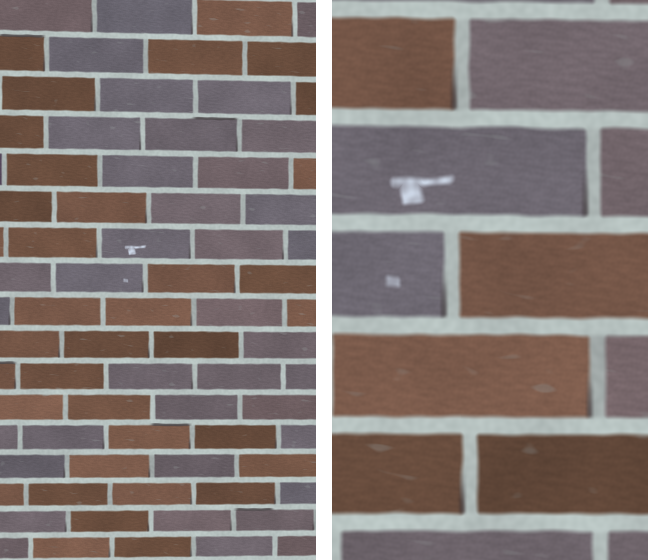
Left, the full canvas; right, a detail of the centre.
Write a Shadertoy shader that draws this texture.

```glsl
#define FIRST_BED 0.0651      // depth of the first full bed joint
#define COURSE_HEIGHT 0.0720  // course height at that joint
#define COURSE_SHRINK 0.00085 // quadratic loss of height going down
#define BRICK_PITCH 0.179     // brick spacing in the top course
#define PITCH_SHRINK 0.0021   // spacing lost per course
#define CENTER_X 0.346        // joint on which the courses converge
#define TILT 0.025            // slope of the top courses
#define JOINT vec2(0.0046, 0.0053) // half widths of the joints
#define SOFTNESS 0.0021
#define WOBBLE 0.0013
#define GRAIN 0.075

const vec3 MORTAR = vec3(0.75, 0.80, 0.79);
const vec3 DIRTY_MORTAR = vec3(0.57, 0.59, 0.59);
const vec3 BROWN = vec3(0.40, 0.295, 0.235);
const vec3 RUSSET = vec3(0.48, 0.355, 0.295);
const vec3 MAUVE = vec3(0.45, 0.385, 0.395);
const vec3 SLATE = vec3(0.405, 0.395, 0.435);
const vec3 VIOLET = vec3(0.31, 0.26, 0.33);
const vec3 SHADOW = vec3(0.22, 0.19, 0.20);
const vec3 PAINT = vec3(0.80, 0.84, 0.90);

float hash(vec2 p) {
    vec3 q = fract(p.xyx * vec3(0.1031, 0.1030, 0.0973));
    q += dot(q, q.yzx + 33.33);
    return fract((q.x + q.y) * q.z);
}

vec2 gradient(vec2 cell) {
    float angle = 6.2832 * hash(cell);
    return vec2(cos(angle), sin(angle));
}

float noise(vec2 p) {
    vec2 i = floor(p), f = fract(p), e = vec2(1, 0);
    vec2 w = f * f * f * (f * (f * 6.0 - 15.0) + 10.0);
    float low = mix(dot(gradient(i), f), dot(gradient(i + e), f - e), w.x);
    float high = mix(dot(gradient(i + e.yx), f - e.yx), dot(gradient(i + 1.0), f - 1.0), w.x);
    return mix(low, high, w.y);
}

float boxDistance(vec2 p, vec2 halfSize, float radius) {
    vec2 d = abs(p) - halfSize + radius;
    return length(max(d, 0.0)) + min(max(d.x, d.y), 0.0) - radius;
}

vec3 brickColor(vec2 id) {
    float kind = hash(id + vec2(41.0, 17.0));
    float shade = hash(id + vec2(73.0, 59.0));
    // Brown bricks become more common in the lower courses
    float mauveLimit = mix(0.58, 0.36, smoothstep(8.0, 16.0, id.y));
    vec3 color = mix(BROWN, RUSSET, smoothstep(0.35, 0.9, shade));
    if (kind < mauveLimit) color = mix(MAUVE, SLATE, shade);
    if (kind < 0.06) color = VIOLET;
    return color * mix(0.94, 1.06, hash(id + vec2(11.0, 97.0)));
}

void mainImage(out vec4 fragColor, in vec2 fragCoord) {
    vec2 p = fragCoord / iResolution.y;
    p.y = 1.0 - p.y;
    float soft = max(SOFTNESS, 1.0 / iResolution.y);

    // Courses: invert the quadratic spacing, after removing the tilt
    float depth = p.y - TILT * (1.0 - p.y / 0.73) * (p.x - 0.281);
    float height = sqrt(max(COURSE_HEIGHT * COURSE_HEIGHT
        - 4.0 * COURSE_SHRINK * (depth - FIRST_BED), 1e-5));
    float course = (COURSE_HEIGHT - height) / (2.0 * COURSE_SHRINK) + 1.0;
    float row = floor(course);

    // Running bond with slightly uneven courses
    float pitch = BRICK_PITCH - PITCH_SHRINK * row;
    float along = (p.x - CENTER_X) / pitch + 0.5 * mod(row, 2.0)
        + 0.06 * (hash(vec2(row + 5.0, 29.0)) - 0.5);
    vec2 id = vec2(floor(along) + 10.0, row);
    vec2 size = vec2(pitch, height);
    vec2 q = (vec2(fract(along), course - row) - 0.5) * size;
    vec2 halfSize = 0.5 * size - JOINT;
    vec2 rough = vec2(noise(p * 55.0), noise(p * 55.0 + 31.0));
    float dist = boxDistance(q + WOBBLE * rough, halfSize, 0.002);

    // Mortar, with some greyer head joints
    float blotch = noise(p * 24.0);
    float headJoint = smoothstep(-soft, soft, halfSize.y - abs(q.y));
    float dirt = 0.18 + 0.3 * blotch
        + 0.5 * headJoint * hash(vec2(floor(along + 0.5) + 60.0, row));
    vec3 mortar = mix(MORTAR, DIRTY_MORTAR, clamp(dirt, 0.0, 1.0));
    mortar += 0.04 * noise(p * 190.0);

    // Brick face with dragged grain and broad stains
    vec2 drag = vec2(p.x + 0.25 * p.y, p.y - 0.12 * p.x);
    float grain = noise(drag * vec2(110.0, 330.0)) + 0.5 * noise(drag * 420.0);
    vec3 brick = brickColor(id) * (1.0 + GRAIN * grain + 0.09 * noise(p * 19.0 + 7.0));
    float scuff = smoothstep(0.38, 0.6, noise(drag * vec2(45.0, 130.0) + 3.0));
    brick = mix(brick, DIRTY_MORTAR, 0.3 * scuff);
    vec3 color = mix(brick, mortar, smoothstep(-soft, soft, dist));

    // Shadowed ends and open gaps above a few bricks
    float wear = hash(id + vec2(131.0, 7.0));
    float endShadow = smoothstep(0.0035, 0.0, abs(q.x - halfSize.x))
        * smoothstep(-0.3, 0.9, q.y / halfSize.y) * headJoint * step(0.45, wear);
    float gapSide = 0.25 * pitch * sign(wear - 0.94);
    float gap = smoothstep(0.0035, 0.0008, abs(q.y + halfSize.y + 0.001 + WOBBLE * rough.y))
        * smoothstep(0.006, -0.006, abs(q.x - gapSide) - 0.22 * pitch) * step(0.88, wear);
    color = mix(color, SHADOW, max(0.6 * endShadow, 0.7 * gap));

    // Worn dabs of pale paint
    vec2 smear = p + 0.003 * rough;
    float dab = boxDistance(smear - vec2(0.242, 0.441), vec2(0.018, 0.0022), 0.002);
    dab = min(dab, boxDistance(smear - vec2(0.236, 0.447), vec2(0.006, 0.0075), 0.002));
    float fleck = boxDistance(smear - vec2(0.224, 0.501), vec2(0.005, 0.003), 0.002);
    float paint = max(smoothstep(soft, -soft, dab), 0.6 * smoothstep(soft, -soft, fleck));
    color = mix(color, PAINT, paint * clamp(0.85 + 0.6 * noise(p * 150.0), 0.0, 1.0));

    fragColor = vec4(clamp(color, 0.0, 1.0), 1.0);
}
```
